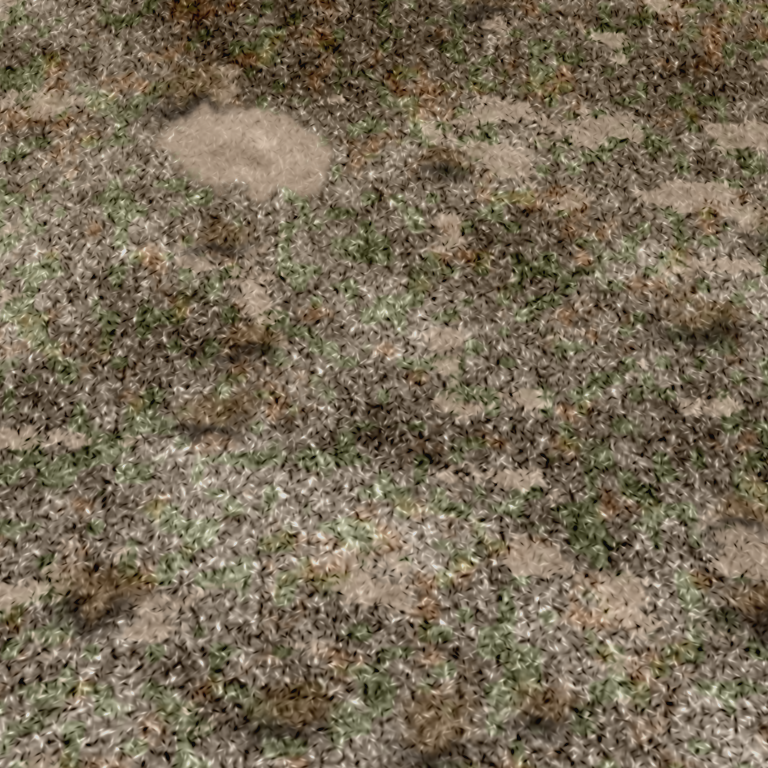
A Shadertoy shader for this texture:

```glsl
// Dry heath seen at a slant: matted grass, bare sandy patches and brown shrubs.
#define BASE_LIGHT 0.425
#define GRAIN 0.36
#define CLUMP 0.24
#define PATCH 0.42
#define DEPTH 0.55
#define BLADE_SCALE 64.0
#define SHRUB_SCALE 6.0
#define SHRUB_SHARE 0.2
#define EARTH_TINT vec3(0.05, 0.0, -0.058)
#define SAND vec3(0.69, 0.61, 0.53)

float hash(vec2 p) {
    return fract(sin(dot(p, vec2(127.1, 311.7))) * 43758.5453);
}

float noise(vec2 p) {
    vec2 i = floor(p), f = fract(p);
    f = f * f * (3.0 - 2.0 * f);
    return mix(mix(hash(i), hash(i + vec2(1, 0)), f.x),
               mix(hash(i + vec2(0, 1)), hash(i + vec2(1, 1)), f.x), f.y);
}

float fbm(vec2 p) {
    float sum = 0.0, amp = 0.5;
    for (int i = 0; i < 4; i++) {
        sum += amp * noise(p);
        p = mat2(1.6, 1.2, -1.2, 1.6) * p + 7.3;
        amp *= 0.5;
    }
    return sum / 0.9375;
}

// Short soft strokes, light or dark, one per cell, leaning either way
float blades(vec2 p) {
    vec2 cell = floor(p);
    float sum = 0.0;
    for (int y = -1; y <= 1; y++)
    for (int x = -1; x <= 1; x++) {
        vec2 id = cell + vec2(x, y);
        vec2 jitter = vec2(hash(id), hash(id + 31.7));
        vec2 d = p - id - 0.1 - 0.8 * jitter;
        float lean = (hash(id + 57.1) - 0.5) * 2.6;
        float c = cos(lean), s = sin(lean);
        d = vec2(c * d.x + s * d.y, c * d.y - s * d.x) / vec2(0.19, 0.5);
        sum += (2.0 * hash(id + 83.3) - 1.0) * exp(-dot(d, d));
    }
    return sum;
}

// x: twiggy crown, y: shadow at its foot
vec2 shrub(vec2 d, float ragged) {
    d += ragged * vec2(0.25, 0.45);
    vec2 foot = (d + vec2(0.08, 0.2)) / vec2(0.36, 0.12);
    vec2 crown = d / vec2(0.42, 0.24);
    return vec2(smoothstep(1.2, 0.3, length(crown)), exp(-dot(foot, foot)));
}

vec2 shrubs(vec2 p, float ragged) {
    vec2 cell = floor(p), cover = vec2(0.0);
    for (int y = -1; y <= 1; y++)
    for (int x = -1; x <= 1; x++) {
        vec2 id = cell + vec2(x, y);
        vec2 center = id + 0.25 + 0.5 * vec2(hash(id + 5.1), hash(id + 9.4));
        float size = mix(0.6, 1.3, hash(id + 2.6));
        float present = step(hash(id + 14.2), SHRUB_SHARE);
        cover = max(cover, present * shrub((p - center) / size, ragged));
    }
    return cover;
}

void mainImage(out vec4 fragColor, in vec2 fragCoord) {
    vec2 uv = fragCoord / iResolution.xy;

    // Ground plane: features shrink with distance
    float far = 1.0 + DEPTH * uv.y;
    vec2 ground = vec2((uv.x - 0.5) * far, uv.y * (1.0 + 0.5 * DEPTH * uv.y) * 1.12);
    float ragged = fbm(ground * 26.0) - 0.5;
    float fine = noise(ground * 150.0 + 3.0) - 0.5;

    // Grass: fine blades over clumps over broad patches
    float grain = blades(ground * BLADE_SCALE) + blades(ground * BLADE_SCALE * 1.7 + 19.0);
    grain = (grain + 0.8 * fine) * mix(1.08, 0.78, uv.y);
    float patches = fbm(ground * vec2(4.0, 5.5) + 11.0) - 0.5;
    float light = BASE_LIGHT + GRAIN * grain + CLUMP * ragged + PATCH * patches;
    light += 0.04 * (1.0 - smoothstep(0.1, 0.5, uv.y)) - 0.05 * smoothstep(0.8, 1.0, uv.y);
    vec3 color = vec3(light) + EARTH_TINT;

    // Moss green, rust and ochre tints
    float moss = smoothstep(0.52, 0.78, noise(ground * 34.0 + 41.0));
    float rust = smoothstep(0.55, 0.85, fbm(ground * 17.0 + 67.0));
    color += moss * vec3(-0.045, 0.005, -0.045);
    color += rust * vec3(0.06, -0.005, -0.05);
    color += smoothstep(0.3, 0.9, uv.y) * vec3(0.0, -0.006, -0.018);

    // Bare ground: one large clearing and two broken bands
    vec2 hollow = (uv - vec2(0.32, 0.81)) / vec2(0.105, 0.058);
    hollow.y += 0.35 * hollow.x;
    float clearing = smoothstep(1.15, 0.85, length(hollow) + 0.9 * ragged + 0.12 * grain);
    float lowBand = exp(-pow((uv.y - 0.26) / 0.09, 2.0));
    float highBand = exp(-pow((uv.y - 0.78) / 0.06, 2.0)) * smoothstep(0.5, 0.7, uv.x);
    float open = fbm(ground * vec2(9.0, 15.0) + 23.0) + 0.15 * max(lowBand, highBand);
    float bare = smoothstep(0.64, 0.76, open + 0.06 * grain) * 0.8;
    float mound = exp(-dot(hollow, hollow) * 5.0) * sin(hollow.y * 5.0 + hollow.x);
    vec3 sand = SAND + 0.11 * grain + 0.16 * ragged + 0.1 * mound * clearing;
    color = mix(color, sand, max(bare, clearing));

    // Shrubs, with one behind the clearing and a dark tuft in front
    vec2 cover = shrubs(ground * SHRUB_SCALE + 2.0, ragged);
    cover = max(cover, shrub((uv - vec2(0.26, 0.895)) * 7.0, ragged));
    cover = max(cover, shrub((uv - vec2(0.57, 0.06)) * vec2(7.0, 3.5), ragged));
    vec3 twigs = vec3(0.39, 0.30, 0.19) + 0.25 * grain + 0.2 * ragged;
    color = mix(color, twigs, 0.75 * cover.x);
    color = mix(color, vec3(0.13, 0.10, 0.07) + 0.1 * grain, 0.7 * cover.y);

    fragColor = vec4(clamp(color, 0.04, 0.85), 1.0);
}
```
